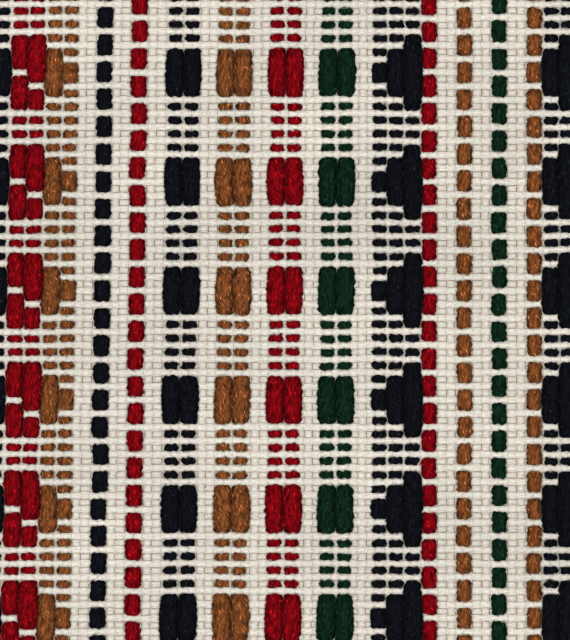
A Shadertoy shader for this texture:

```glsl
const float PITCH = 0.1637; // spacing of the cross picks; eight make one repeat

vec2 hashGradient(vec2 cell) {
    vec2 h = vec2(dot(cell, vec2(127.1, 311.7)), dot(cell, vec2(269.5, 183.3)));
    return 2.0 * fract(sin(h) * 43758.5) - 1.0;
}

float gradientNoise(vec2 p) {
    vec2 i = floor(p), f = fract(p), e = vec2(0.0, 1.0);
    vec2 u = f * f * (3.0 - 2.0 * f);
    float low = mix(dot(hashGradient(i), f), dot(hashGradient(i + e.yx), f - e.yx), u.x);
    float high = mix(dot(hashGradient(i + e), f - e), dot(hashGradient(i + 1.0), f - 1.0), u.x);
    return mix(low, high, u.y);
}

float roundBox(vec2 p, vec2 halfSize, float radius) {
    vec2 q = abs(p) - halfSize + radius;
    return length(max(q, 0.0)) + min(max(q.x, q.y), 0.0) - radius;
}

// Cream plain weave with thicker picks running across
vec3 groundCloth(vec2 p) {
    vec2 cell = p / vec2(0.105, 0.5 * PITCH) + vec2(0.0, 0.5);
    vec2 f = fract(cell) - 0.5;
    float over = mod(floor(cell.x) + floor(cell.y), 2.0);
    float across = mix(f.x, f.y, over), along = mix(f.y, f.x, over);
    float light = sqrt(max(1.0 - 3.6 * across * across, 0.0)) * (1.0 - 0.9 * along * along);

    float pickDistance = abs(fract(p.y / PITCH + 0.5) - 0.5) * PITCH;
    float pick = 1.0 - smoothstep(0.032, 0.052, pickDistance);
    light = mix(light * 0.92, 1.0 - 130.0 * pickDistance * pickDistance, 0.65 * pick);
    light += 0.22 * gradientNoise(p * vec2(17.0, 38.0)) + 0.18 * gradientNoise(p * 45.0);
    return mix(vec3(0.48, 0.42, 0.37), vec3(0.93, 0.91, 0.86), clamp(light, 0.0, 1.05));
}

// Dyed cord floating between picks; each set bit of picks is a crossing
void addYarn(inout vec3 cloth, vec2 p, float x, float width, int picks, vec3 dye) {
    if (abs(p.x - x) > 0.25) return;
    float row = p.y / PITCH;
    int low = int(floor(row)), high = low + 1;
    for (int i = 0; i < 8; i++) {
        if (((picks >> (low & 7)) & 1) == 0) low--;
        if (((picks >> (high & 7)) & 1) == 0) high++;
    }
    float span = float(high - low);
    vec2 q = vec2(p.x - x, (row - 0.5 * float(high + low)) * PITCH);
    float halfHeight = 0.5 * span * PITCH - 0.042;

    // Long floats swell at the middle and have fuzzy sides
    float swell = max(1.0 - pow(q.y / halfHeight, 2.0), 0.0);
    float halfWidth = width * (1.0 + min(0.13 * (span - 1.0), 0.42) * sqrt(swell));
    vec2 fuzz = vec2(gradientNoise(p * vec2(9.0, 21.0)), gradientNoise(p.yx * 19.0 + 7.0));
    float d = roundBox(q + 0.025 * fuzz, vec2(halfWidth, halfHeight), 0.035);

    // Twisted fibres and paler stray hairs
    float fibre = gradientNoise(vec2(q.x * 32.0 + p.y * 4.0 + x * 51.0, p.y * 11.0));
    float hair = gradientNoise(vec2(p.x * 48.0 - p.y * 19.0, p.y * 22.0));
    float light = 1.08 - 0.42 * pow(q.x / halfWidth, 2.0) - 0.18 * pow(q.y / halfHeight, 4.0);
    light += 0.65 * fibre + 0.4 * hair;
    vec3 wool = dye * max(light, 0.25) + (dye * 0.55 + 0.035) * smoothstep(0.22, 0.55, hair);

    cloth *= mix(0.68, 1.0, smoothstep(-0.01, 0.035, d));
    cloth = mix(cloth, wool, 1.0 - smoothstep(-0.012, 0.014, d));
}

void mainImage(out vec4 fragColor, in vec2 fragCoord) {
    vec2 p = fragCoord / iResolution.y * 7.68;
    p.y = 7.68 - p.y;
    p.x += 0.017 * p.y * max(1.0 - p.x / 5.2, 0.0); // cloth leans at the left
    p += 0.022 * vec2(gradientNoise(p * 1.7), gradientNoise(p * 1.9 + 20.0));
    p.y -= 0.87; // row zero is the centre of a block

    vec3 navy = vec3(0.065, 0.07, 0.09), red = vec3(0.46, 0.035, 0.065);
    vec3 brown = vec3(0.46, 0.265, 0.14), green = vec3(0.06, 0.145, 0.095);
    vec3 cloth = groundCloth(p);

    // Stepped border at the left
    addYarn(cloth, p, 0.03, 0.085, 0x7C, navy);
    for (int i = 0; i < 2; i++) {
        float offset = 0.2 * float(i);
        addYarn(cloth, p, 0.25 + offset, 0.085, 0x39 + i, red);
        addYarn(cloth, p, 0.66 + offset, 0.082, i == 0 ? 0x7C : 0xFE, brown);
    }

    // Narrow dashed lines, crossed on alternate rows
    addYarn(cloth, p, 1.27, 0.082, 0xAA, navy);
    addYarn(cloth, p, 1.68, 0.082, 0x55, red);
    for (int i = 0; i < 4; i++) {
        vec3 dye = i == 0 ? red : i == 2 ? green : brown;
        addYarn(cloth, p, 5.15 + 0.42 * float(i), 0.077, i % 2 == 0 ? 0x55 : 0xAA, dye);
    }

    // Four columns of paired cords forming blocks
    for (int i = 0; i < 8; i++) {
        int column = i / 2;
        vec3 dye = column == 0 ? navy : column == 1 ? brown : column == 2 ? red : green;
        float side = float(i % 2) - 0.5;
        addYarn(cloth, p, 2.21 + 0.613 * float(column) + 0.205 * side, 0.081, 0x7C, dye);
    }

    // Stepped navy half diamonds, then the right border
    for (int i = 0; i < 3; i++) {
        int picks = i == 0 ? 0xFE : i == 1 ? 0x7C : 0x38;
        addYarn(cloth, p, 4.56 + 0.197 * float(i), 0.083, picks, navy);
        if (i > 0) addYarn(cloth, p, 6.42 + 0.195 * float(i), 0.083, picks, navy);
    }

    // Broad unevenness of the light
    cloth *= 1.0 + 0.08 * gradientNoise(p * 0.8 + 4.0);
    fragColor = vec4(clamp(cloth, 0.0, 1.0), 1.0);
}
```
